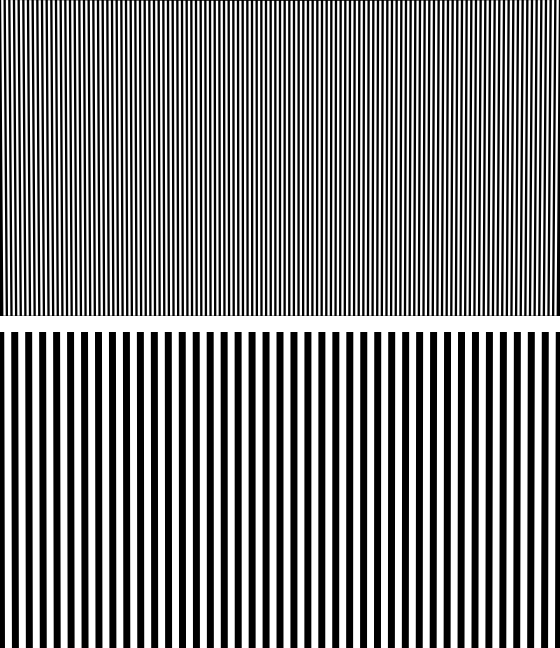
Top, the full canvas; bottom, a detail of the centre.
Write a WebGL 2 fragment shader that draws this pattern.

```glsl
#version 300 es
precision highp float;
// Fine upright black and white stripes on a sheet that narrows slightly
// towards the bottom. A repeating distance function gives the stripes;
// a bowed upper edge and thin dark margins frame the sheet.

uniform vec2 u_resolution;
out vec4 fragColor;

const float STRIPES = 120.0;       // white stripes across the sheet
const float WHITE_SHARE = 0.5;     // white part of each repeat
const float TOP_WIDTH = 1.0;       // sheet width at the top, in canvas widths
const float BOTTOM_WIDTH = 0.992;  // sheet width at the bottom
const float TOP_SAG = 0.0026;      // dip of the upper edge at mid width
const float BOTTOM_MARGIN = 0.001; // dark strip below the sheet
const vec3 INK = vec3(0.0);
const vec3 PAPER = vec3(1.0);

// Coverage of a shape from its signed distance (positive inside).
float coverage(float dist, float pixel) {
    return clamp(dist / pixel + 0.5, 0.0, 1.0);
}

void main() {
    vec2 uv = gl_FragCoord.xy / u_resolution;
    vec2 pixel = 1.0 / u_resolution;

    // Straighten the converging sides: x runs from -0.5 to 0.5 on the sheet.
    float width = mix(BOTTOM_WIDTH, TOP_WIDTH, uv.y);
    float x = (uv.x - 0.5) / width;
    float pixelX = pixel.x / width;

    // Distance to the nearest stripe edge, measured in repeats.
    float fromCentre = abs(fract((x + 0.5) * STRIPES) - 0.5);
    float stripe = coverage(0.5 * WHITE_SHARE - fromCentre, pixelX * STRIPES);

    // Sheet outline: straight sides, bowed top, thin margin at the bottom.
    float topEdge = 1.0 - TOP_SAG * (1.0 - 4.0 * x * x);
    float sheet = coverage(0.5 - abs(x), pixelX)
                * coverage(topEdge - uv.y, pixel.y)
                * coverage(uv.y - BOTTOM_MARGIN, pixel.y);

    fragColor = vec4(mix(INK, PAPER, stripe * sheet), 1.0);
}
```
